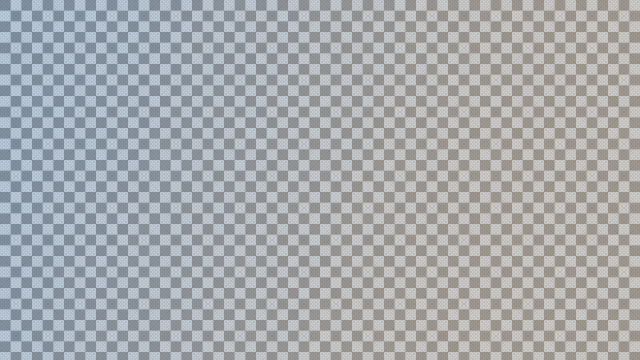
Reproduce this pattern procedurally as a Shadertoy shader.

```glsl
// A fine two-tone checkerboard, overlaid with thin crossed diagonal hatching.
// Both tones drift from cool blue at upper left to warm grey at lower right.
// Square waves make the checks; periodic line distances make the hatching.

#define COLUMNS 60.0        // checks across the canvas
#define HATCH_PER_CHECK 3.0 // diagonals crossing one check side
#define HATCH_WIDTH 0.09    // line width, in checks
#define HATCH_DEPTH 0.13    // darkening where a line runs
#define GRAIN 0.012         // brightness variation between checks
#define TILT 0.33           // lean of the colour drift
#define COOL_DARK vec3(0.525, 0.590, 0.660)
#define COOL_LIGHT vec3(0.745, 0.820, 0.895)
#define WARM_DARK vec3(0.655, 0.625, 0.595)
#define WARM_LIGHT vec3(0.835, 0.825, 0.815)

float hash(vec2 cell) {
    vec3 q = fract(vec3(cell.xyx) * 0.1031);
    q += dot(q, q.yzx + 33.33);
    return fract((q.x + q.y) * q.z);
}

// Smoothed square wave: +1 on even checks, -1 on odd ones.
vec2 squareWave(vec2 p, float pixel) {
    vec2 edge = abs(mod(p - 0.5, 2.0) - 1.0) - 0.5;
    return clamp(2.0 * edge / pixel, -1.0, 1.0);
}

// Coverage of parallel diagonals, where u is x + y or x - y.
float diagonals(float u, float pixel) {
    float offset = abs(fract(u * HATCH_PER_CHECK + 0.5) - 0.5);
    float d = offset / HATCH_PER_CHECK * inversesqrt(2.0);
    return clamp((0.5 * HATCH_WIDTH - d) / pixel + 0.5, 0.0, 1.0);
}

void mainImage(out vec4 fragColor, in vec2 fragCoord) {
    // Distances from the upper left corner, in canvas widths and in checks.
    vec2 uv = vec2(fragCoord.x, iResolution.y - fragCoord.y) / iResolution.x;
    vec2 p = uv * COLUMNS;
    float pixel = COLUMNS / iResolution.x;

    // Cool to warm drift of both tones.
    float warmth = smoothstep(-0.05, 0.95, uv.x + TILT * uv.y);
    vec3 dark = mix(COOL_DARK, WARM_DARK, warmth);
    vec3 light = mix(COOL_LIGHT, WARM_LIGHT, warmth);

    // Alternating checks.
    vec2 wave = squareWave(p, pixel);
    vec3 color = mix(light, dark, 0.5 + 0.5 * wave.x * wave.y);

    // Crossed hatching and slight unevenness.
    float hatch = max(diagonals(p.x + p.y, pixel), diagonals(p.x - p.y, pixel));
    color *= 1.0 - HATCH_DEPTH * hatch;
    color += GRAIN * (hash(floor(p)) - 0.5);

    fragColor = vec4(color, 1.0);
}
```
